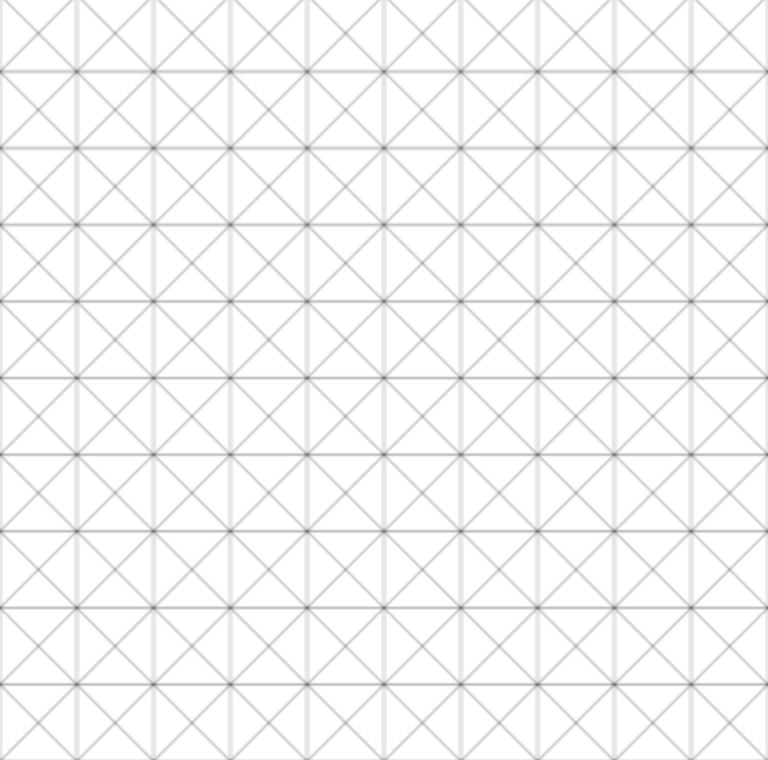
This pattern is drawn by a Shadertoy shader. Its source:

```glsl
// Pale lattice of squares crossed by both diagonals, in light grey ink on white.
// Each line family is a periodic distance with a soft profile; the layers are
// multiplied, so the ink deepens by itself wherever lines cross.

const vec2  CELLS       = vec2(10.0, 9.92);   // repeats across and down
const vec2  PHASE       = vec2(0.0, 0.0145);  // lattice shift, in cells
const vec3  PAPER       = vec3(1.0);
const vec3  INK         = vec3(0.0);

// Widths are in cells, strengths are shares of full ink.
const float BAND_HALF   = 0.034;   // broad pale uprights
const float BAND_SOFT   = 0.016;
const float BAND_INK    = 0.095;
const float RULE_SIGMA  = 0.0135;  // crisp horizontals
const float RULE_INK    = 0.26;
const float RULE_SPREAD = 0.35;    // extra softness towards the top
const float DIAG_SIGMA  = 0.0145;  // fine diagonals
const float DIAG_INK    = 0.18;

// Distance to the nearest whole number.
float latticeDistance(float x) {
    return abs(fract(x + 0.5) - 0.5);
}

// Gaussian stroke, never thinner than the pixel grid, keeping its total ink.
float softStroke(float dist, float sigma, float pixel) {
    float s = max(sigma, 0.5 * pixel);
    float t = dist / s;
    return sigma / s * exp(-0.5 * t * t);
}

// Flat-topped stroke with soft flanks.
float bandStroke(float dist, float pixel) {
    float soft = max(BAND_SOFT, 0.5 * pixel);
    return 1.0 - smoothstep(BAND_HALF - soft, BAND_HALF + soft, dist);
}

void mainImage(out vec4 fragColor, in vec2 fragCoord) {
    vec2 uv = fragCoord / iResolution.xy;
    vec2 cell = uv * CELLS + PHASE;
    vec2 pixel = CELLS / iResolution.xy;

    // Uprights and horizontals; the upper horizontals spread a little wider.
    float band = bandStroke(latticeDistance(cell.x), pixel.x);
    float spread = 1.0 + RULE_SPREAD * smoothstep(0.5, 0.85, uv.y);
    float rule = softStroke(latticeDistance(cell.y), RULE_SIGMA * spread, pixel.y) / spread;

    // Both diagonals meet at every lattice node and cell centre.
    float rising  = latticeDistance(cell.x - cell.y) * inversesqrt(2.0);
    float falling = latticeDistance(cell.x + cell.y) * inversesqrt(2.0);
    float diagPixel = max(pixel.x, pixel.y);

    // Multiply the layers of ink.
    float light = 1.0 - BAND_INK * band;
    light *= 1.0 - RULE_INK * rule;
    light *= 1.0 - DIAG_INK * softStroke(rising, DIAG_SIGMA, diagPixel);
    light *= 1.0 - DIAG_INK * softStroke(falling, DIAG_SIGMA, diagPixel);

    fragColor = vec4(mix(INK, PAPER, light), 1.0);
}
```
